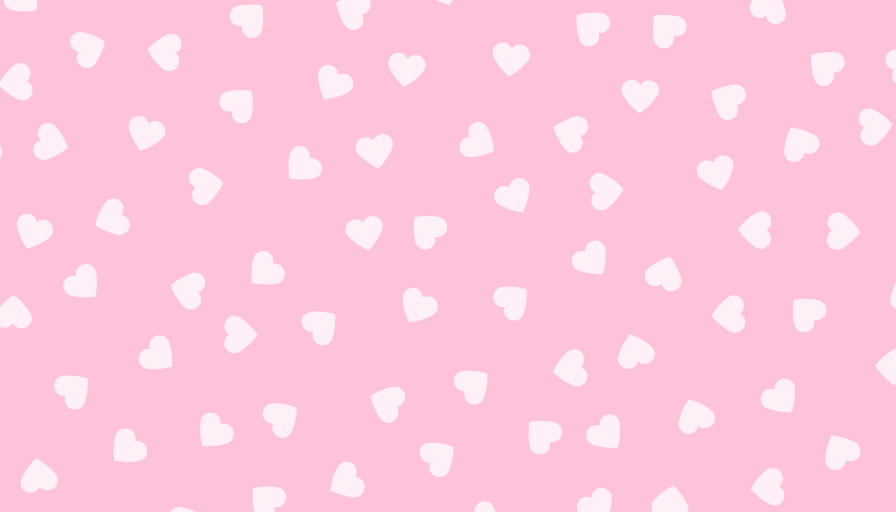
A Shadertoy shader for this pattern:

```glsl
// Pale hearts strewn over a pink ground, each turned at random.
// A tilted, staggered grid is jittered per cell; each heart is a distance
// function made of two round lobes and two shallow arcs meeting at the tip.

#define GROUND_COLOR vec3(1.0, 0.76, 0.86)
#define HEART_COLOR  vec3(1.0, 0.94, 0.97)
#define CELL_SIZE    vec2(0.1735, 0.151)  // grid spacing, canvas heights
#define HEART_SIZE   0.0365               // half width, canvas heights
#define JITTER       0.34                 // wander range, share of a cell
#define GRID_TILT    0.2                  // radians
#define LOBE_CENTER  vec2(0.46, 0.36)
#define LOBE_RADIUS  0.54
#define TIP          vec2(0.0, -0.87)
#define JOIN_ANGLE   -0.576               // where lobe and side arc meet

const float TAU = 6.2831853;

vec3 hash32(vec2 p) {
    vec3 q = fract(p.xyx * vec3(0.1031, 0.1030, 0.0973));
    q += dot(q, q.yxz + 33.33);
    return fract((q.xxy + q.yzz) * q.zyx);
}

mat2 rotation(float angle) {
    float c = cos(angle), s = sin(angle);
    return mat2(c, s, -s, c);
}

// Signed distance to an upright heart of half width 1
float heartDistance(vec2 p) {
    p.x = abs(p.x);
    // Side arc: passes through the tip and touches the lobe smoothly
    vec2 join = vec2(cos(JOIN_ANGLE), sin(JOIN_ANGLE));
    vec2 span = LOBE_CENTER - TIP;
    float reach = (dot(span, span) - LOBE_RADIUS * LOBE_RADIUS)
                / (2.0 * (LOBE_RADIUS + dot(span, join)));
    vec2 arcCenter = LOBE_CENTER - reach * join;

    vec2 fromLobe = p - LOBE_CENTER;
    bool onLobe = join.x * fromLobe.y - join.y * fromLobe.x > 0.0;
    return onLobe ? length(fromLobe) - LOBE_RADIUS
                  : length(p - arcCenter) - reach - LOBE_RADIUS;
}

// Distance to the nearest heart, in canvas heights
float scatteredHearts(vec2 p) {
    p = rotation(-GRID_TILT) * p;
    float nearest = 1.0;
    float baseRow = floor(p.y / CELL_SIZE.y);
    for (int j = -1; j <= 1; j++) {
        float row = baseRow + float(j);
        float stagger = 0.5 * mod(row, 2.0);
        float baseColumn = floor(p.x / CELL_SIZE.x - stagger);
        for (int i = -1; i <= 1; i++) {
            vec2 cell = vec2(baseColumn + float(i), row);
            vec3 chance = hash32(cell + 71.0);
            vec2 center = cell + vec2(stagger, 0.0) + 0.5 + JITTER * (chance.xy - 0.5);
            vec2 local = rotation(TAU * chance.z) * (p - center * CELL_SIZE);
            nearest = min(nearest, heartDistance(local / HEART_SIZE) * HEART_SIZE);
        }
    }
    return nearest;
}

void mainImage(out vec4 fragColor, in vec2 fragCoord) {
    vec2 p = fragCoord / iResolution.y;
    float edge = 0.7 / iResolution.y;
    float cover = 1.0 - smoothstep(-edge, edge, scatteredHearts(p));
    fragColor = vec4(mix(GROUND_COLOR, HEART_COLOR, cover), 1.0);
}
```
